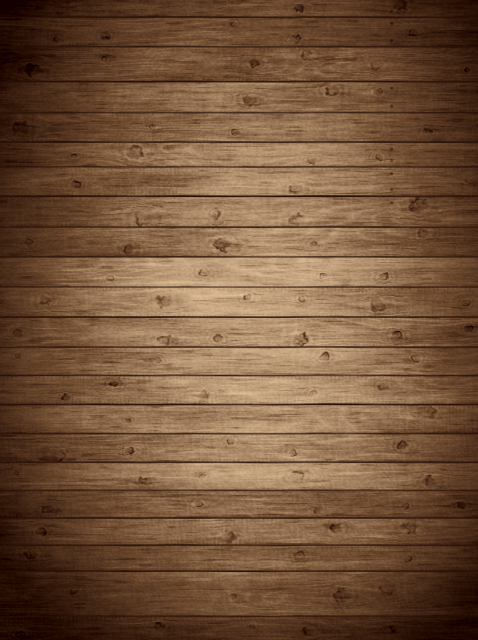
A Shadertoy shader for this texture:

```glsl
// Weathered horizontal wood planks with knots, saw marks and a dark vignette.

// Lengths are fractions of the canvas height; y runs down from the top edge.
const float LAST_SEAM = 20.0;          // seams 0..20 divide 22 planks
const float FIRST_SEAM_Y = 0.026;
const float PITCH = 0.046875;
const float SEAM_JITTER = 0.002;
const float SEAM_HALF_WIDTH = 0.0011;
const float KNOT_SPACING = 0.14;
const float KNOT_CHANCE = 0.75;
const float NAIL_X = 0.612;
const float SAW_PERIOD = 0.0062;
const float PLANK_VARIATION = 0.2;
const vec2 LIGHT_CENTER = vec2(0.53, 0.57);
const float LIGHT_PEAK = 1.03;
const float LIGHT_FALLOFF = 1.12;
const float SHOULDER = 0.8;            // tone where highlights start to compress
const vec3 DARK_WOOD = vec3(0.18, 0.08, 0.03);
const vec3 MID_WOOD = vec3(0.445, 0.305, 0.195);
const vec3 PALE_WOOD = vec3(0.75, 0.62, 0.48);
const vec3 SEAM_COLOR = vec3(0.15, 0.06, 0.025);

float hash(vec2 p) {
    return fract(sin(dot(p, vec2(127.1, 311.7))) * 43758.5453);
}

float noise(vec2 p) {
    vec2 i = floor(p), f = fract(p);
    f = f * f * (3.0 - 2.0 * f);
    return mix(mix(hash(i), hash(i + vec2(1, 0)), f.x),
               mix(hash(i + vec2(0, 1)), hash(i + vec2(1, 1)), f.x), f.y);
}

// Seam height: even pitch, bent so that one plank near the bottom is wide.
float seamY(float i) {
    float t = max(i - 10.0, 0.0) * step(i, LAST_SEAM - 0.5);
    float drift = 0.0098 * exp(-pow(abs(i - 3.0) / 1.5, 4.0)) - 0.00029 * t * t;
    return FIRST_SEAM_Y + PITCH * i + drift + SEAM_JITTER * (hash(vec2(i, 4.7)) - 0.5);
}

// Adds the knots of one plank to the tone and bends the grain around them.
float knots(vec2 p, float id, float top, float bottom, inout vec2 grain) {
    float tone = 0.0;
    float cell = floor(p.x / KNOT_SPACING);
    for (float k = -1.0; k <= 1.0; k++) {
        vec2 seed = vec2(cell + k, id * 3.1 + 9.0);
        if (hash(seed) > KNOT_CHANCE) continue;
        float size = mix(0.0035, 0.0095, pow(hash(seed + 5.3), 1.6));
        vec2 center = vec2((cell + k + 0.15 + 0.7 * hash(seed + 1.9)) * KNOT_SPACING,
                           mix(top, bottom, mix(0.22, 0.78, hash(seed + 3.7))));
        vec2 d = (p - center) / size;
        d += 1.1 * vec2(noise(p * 170.0 + id), noise(p * 210.0 - id)) - 0.55;
        float r = length(d * vec2(0.8, 1.0));
        float halo = exp(-dot(d * vec2(0.25, 0.5), d * vec2(0.25, 0.5)));
        float turn = 6.2832 * hash(seed + 8.3);
        float crescent = smoothstep(-0.7, 0.8, dot(d, vec2(cos(turn), sin(turn))) / (r + 0.3));
        float ring = exp(-pow((r - 1.0) * 3.0, 2.0)) * crescent;
        float patchy = 0.4 + 0.9 * noise(p * 330.0 + id);
        float strength = mix(0.5, 1.0, hash(seed + 7.1));
        float rough = noise(vec2(p.x * 60.0, p.y * 240.0) + id);
        tone += strength * (halo * (0.12 * sin(r * 5.0) + 0.16 - 0.42 * rough)
                            - patchy * (0.42 * exp(-r * r * 3.0) + 0.55 * ring));
        grain.y -= 0.65 * (p.y - center.y) * halo;
    }
    return tone;
}

// Streaks, growth contours, flecks and stains, in tone units around zero.
float woodGrain(vec2 g, vec2 p, float id) {
    float shift = id * 17.3;
    g.y += 0.004 * noise(vec2(g.x * 9.0 + shift, g.y * 18.0));
    float broad = noise(vec2(g.x * 5.0 + shift, g.y * 75.0)) - 0.5;
    float streak = noise(vec2(g.x * 11.0 + shift, g.y * 260.0)) - 0.5;
    float fiber = noise(vec2(g.x * 38.0 - shift, g.y * 500.0)) - 0.5;
    float speckle = noise(p * vec2(330.0, 430.0) + shift) - 0.5;
    float blotch = noise(p * vec2(50.0, 120.0) - shift) - 0.5;
    float stain = noise(p * vec2(9.0, 26.0) + shift) - 0.5;
    float fleck = smoothstep(0.72, 0.92, noise(vec2(g.x * 32.0 + shift, g.y * 330.0 + 7.0)));
    float scratch = smoothstep(0.72, 0.95, noise(vec2(g.x * 16.0 - shift, g.y * 380.0 + 3.0)));
    float field = noise(vec2(g.x * 4.0 + shift, g.y * 32.0 + shift));
    float contour = pow(abs(sin(field * 26.0)), 9.0)
                  * smoothstep(0.35, 0.7, noise(vec2(g.x * 5.0 - shift, id)));
    return 0.13 * broad + 0.15 * streak + 0.17 * fiber + 0.18 * speckle + 0.12 * blotch
         + 0.24 * stain + 0.13 * contour - 0.2 * fleck + 0.13 * scratch;
}

void mainImage(out vec4 fragColor, in vec2 fragCoord) {
    vec2 uv = fragCoord / iResolution.xy;
    float px = 1.0 / iResolution.y;
    vec2 p = vec2(fragCoord.x * px, 1.0 - uv.y);

    // Plank under this point
    float y = p.y + 0.0008 * (noise(vec2(p.x * 14.0, 0.0)) - 0.5);
    float id = 0.0;
    for (float i = 0.0; i <= LAST_SEAM; i++) id += step(seamY(i), y);
    float top = seamY(id - 1.0), bottom = seamY(id);
    float above = y - top, below = bottom - y;
    float nearest = min(above, below);

    // Light pool, with faster falloff toward the bottom
    vec2 away = (vec2(uv.x, p.y) - LIGHT_CENTER) * vec2(1.6, p.y > LIGHT_CENTER.y ? 1.85 : 1.15);
    float light = LIGHT_PEAK - LIGHT_FALLOFF * pow(length(away), 1.65);

    // Plank surface
    vec2 grain = p;
    float detail = knots(p, id, top, bottom, grain);
    detail += woodGrain(grain, p, id) + PLANK_VARIATION * (hash(vec2(id, 2.3)) - 0.5);

    // Saw marks, across some planks and along the edges of others
    float sawn = smoothstep(0.4, 0.8, noise(vec2(p.x * 4.0 + id * 7.7, id * 3.3)));
    float edge = exp(-nearest / mix(0.005, 0.02, pow(hash(vec2(id, 5.5)), 3.0)));
    float phase = p.x / SAW_PERIOD + noise(p * vec2(60.0, 20.0) + id);
    detail += 0.13 * sawn * edge * sin(6.2832 * phase) * noise(p * vec2(90.0, 120.0));

    // Nail holes in the upper planks
    vec2 nail = vec2(p.x - NAIL_X, nearest - 0.01);
    float hole = 1.0 - smoothstep(0.0012, 0.0012 + 1.5 * px, length(nail));
    detail -= 0.4 * hole * step(p.y, 0.34) * step(0.3, hash(vec2(id, 8.8)));

    // Rounded plank edges: pale upper lip, shaded lower lip
    detail += 0.07 * exp(-above / 0.003) - 0.2 * exp(-below / 0.0025);
    float tone = max(light, -0.1) + detail * (0.4 + 0.6 * clamp(light, 0.0, 1.0));
    float over = max(tone - SHOULDER, 0.0);
    tone = max(min(tone, SHOULDER) + over / (1.0 + 0.9 * over), -0.2);
    vec3 color = tone < 0.5 ? mix(DARK_WOOD, MID_WOOD, tone * 2.0)
                            : mix(MID_WOOD, PALE_WOOD, tone * 2.0 - 1.0);

    // Dark gaps between planks, of uneven depth
    float seam = above < below ? id - 1.0 : id;
    float depth = mix(0.6, 1.0, hash(vec2(seam, 6.1))) * mix(0.75, 1.1, noise(vec2(p.x * 20.0, seam)));
    float gap = 1.0 - smoothstep(SEAM_HALF_WIDTH - 0.5 * px, SEAM_HALF_WIDTH + 0.8 * px, nearest);
    color = mix(color, SEAM_COLOR, gap * min(depth, 1.0));

    fragColor = vec4(clamp(color, 0.0, 1.0), 1.0);
}
```
